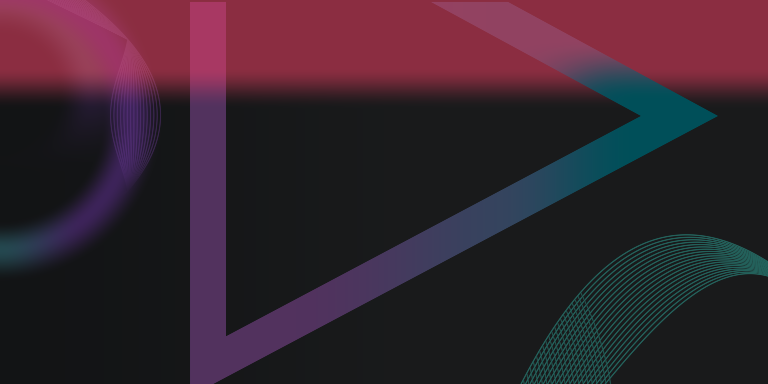
Give the GLSL for this background, as a Shadertoy shader.

```glsl
const vec3 CRIMSON = vec3(0.545, 0.178, 0.255);
const vec3 PURPLE = vec3(0.32, 0.195, 0.37);
const vec3 SLATE = vec3(0.20, 0.27, 0.37);
const vec3 TEAL = vec3(0.0, 0.31, 0.35);
const vec3 PINK = vec3(0.66, 0.22, 0.39);
const vec3 DUSTY_ROSE = vec3(0.57, 0.26, 0.38);
const vec3 VIOLET = vec3(0.30, 0.16, 0.45);
const vec3 WAVE_TEAL = vec3(0.16, 0.53, 0.49);

float fillMask(float d, float aa) {
    return smoothstep(-0.5 * aa, 0.5 * aa, d);
}

float lineMask(float d, float halfWidth, float aa) {
    return 1.0 - smoothstep(halfWidth, halfWidth + aa, abs(d));
}

float softRing(vec2 p, vec2 center, float inner, float peak, float outer) {
    float r = length(p - center);
    return smoothstep(inner, peak, r) * (1.0 - smoothstep(peak, outer, r));
}

// Positive inside a triangle that points right and has a vertical left side
float triangleInside(vec2 p, vec2 apex, float left) {
    float slope = p.y > apex.y ? 0.543 : 0.531;
    float slant = ((apex.x - p.x) * slope - abs(p.y - apex.y)) / sqrt(1.0 + slope * slope);
    return min(p.x - left, slant);
}

float bezier(float a, float b, float c, float d, float s) {
    float r = 1.0 - s;
    return r * r * r * a + 3.0 * r * s * (r * b + s * c) + s * s * s * d;
}

// Height of one wave strand; t runs from the upper to the lower edge
float strandHeight(float x, float t) {
    float start = mix(1.357, 1.576, t);
    float s = (x - start) / (2.0 - start);
    return bezier(0.0, mix(0.418, 0.171, t), mix(0.453, 0.321, t), mix(0.318, 0.281, t), s);
}

float waveLines(vec2 p, float aa) {
    if (p.x < 1.33 || p.y > 0.42) return 0.0;
    const int COUNT = 20;
    float ink = 0.0;
    float belowCrest = fillMask(strandHeight(p.x, 0.0) - p.y, aa);
    for (int i = 0; i < COUNT; i++) {
        float t = float(i) / float(COUNT - 1);
        float h = strandHeight(p.x, t);
        float slope = (strandHeight(p.x + 0.002, t) - h) / 0.002;
        float strand = lineMask((p.y - h) / sqrt(1.0 + slope * slope), 0.0004, aa);
        // Folded strands cross the first family at the foot of the wave
        float foldX = mix(1.59, 1.365, t) - 0.16 * p.y - 0.7 * p.y * p.y;
        float fold = lineMask((p.x - foldX) * 0.95, 0.0003, aa) * belowCrest;
        ink = max(ink, max(strand, 0.75 * fold));
    }
    return ink;
}

// Fine strands that twist around the right side of the ring
float ringLines(vec2 p, float aa) {
    const int COUNT = 16;
    float q = p.y - 0.70;
    float ink = 0.0;
    float spread = 0.13 * abs(cos(8.0 * q));
    float stretch = sqrt(1.0 + 19.0 * q * q);
    for (int i = 0; i < COUNT; i++) {
        float t = float(i) / float(COUNT - 1);
        float x = 0.418 - 2.2 * q * q - spread * t;
        ink = max(ink, lineMask((p.x - x) / stretch, 0.0003, aa));
    }
    return ink * smoothstep(-0.22, -0.08, q);
}

vec3 barColor(vec2 p, float band) {
    vec3 color = mix(PURPLE, SLATE, smoothstep(0.75, 1.4, p.x));
    color = mix(color, TEAL, smoothstep(1.3, 1.66, p.x));
    vec3 lit = mix(PINK, DUSTY_ROSE, smoothstep(0.6, 1.3, p.x));
    float light = mix(band, smoothstep(0.74, 0.90, p.y), smoothstep(1.3, 1.6, p.x));
    return mix(color, lit, light);
}

vec3 addRing(vec3 color, vec2 p, float band, float aa) {
    // Pale haze inside the upper half
    float haze = softRing(p, vec2(0.0, 0.76), 0.15, 0.24, 0.40) * smoothstep(0.55, 0.85, p.y);
    color = mix(color, mix(VIOLET, vec3(0.66, 0.34, 0.46), band), 0.45 * haze);

    // Main ring: teal below, violet at the side, magenta above
    float ring = softRing(p, vec2(0.0, 0.69), 0.265, 0.34, 0.425);
    vec3 tint = mix(vec3(0.17, 0.36, 0.40), VIOLET, smoothstep(0.0, 0.22, p.x));
    tint = mix(tint, vec3(0.63, 0.20, 0.43), band);
    color = mix(color, tint, 0.72 * ring);

    vec3 lineTint = mix(vec3(0.42, 0.23, 0.58), vec3(0.70, 0.32, 0.50), band);
    return mix(color, lineTint, 0.38 * ringLines(p, aa));
}

void mainImage(out vec4 fragColor, in vec2 fragCoord) {
    vec2 p = fragCoord / iResolution.y;
    float aa = 1.0 / iResolution.y;

    // Charcoal ground with a crimson band along the top
    float band = smoothstep(0.715, 0.825, p.y);
    vec3 color = mix(vec3(0.072, 0.077, 0.083), vec3(0.098, 0.103, 0.107), smoothstep(0.0, 1.2, p.x));
    color = mix(color, CRIMSON, band);

    color = addRing(color, p, band, aa);

    // Hollow triangle
    float outer = fillMask(triangleInside(p, vec2(1.870, 0.698), 0.495), aa);
    float inner = fillMask(triangleInside(p, vec2(1.669, 0.698), 0.5885), aa);
    float frame = outer * (1.0 - inner) * fillMask(0.995 - p.y, aa);
    color = mix(color, barColor(p, band), frame);

    // Woven wave in the lower right
    color = mix(color, WAVE_TEAL, 0.65 * waveLines(p, aa));
    fragColor = vec4(color, 1.0);
}
```
